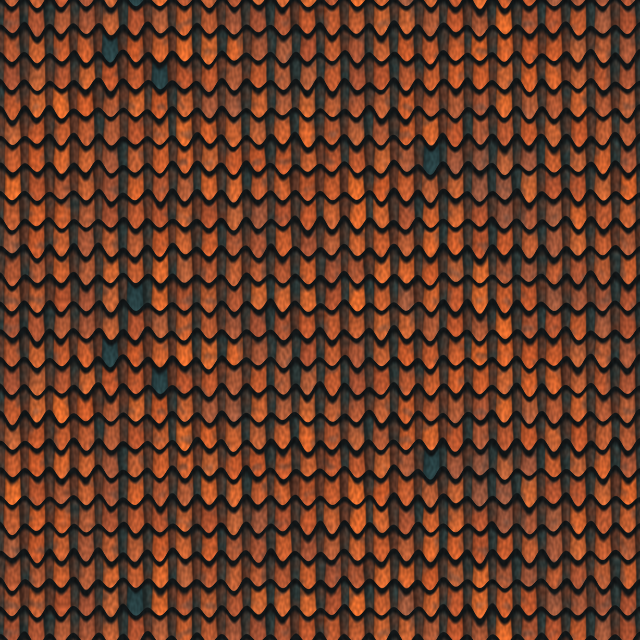
Reproduce this texture procedurally as a WebGL 1 fragment shader.

```glsl
precision highp float;
// Weathered clay roof: 26 columns of arched tiles over mossy troughs, repeating every 11 rows.
uniform vec2 u_resolution;

float hash(vec2 p) {
  return fract(sin(dot(p, vec2(127.1, 311.7))) * 43758.55);
}

// Dot product of a lattice gradient, wrapped vertically, with the offset to the point
float corner(vec2 cell, vec2 offset, float period) {
  float angle = 6.2832 * hash(vec2(cell.x, mod(cell.y, period)) + 0.37);
  return dot(vec2(cos(angle), sin(angle)), offset);
}

// Gradient noise, about -0.7 to 0.7, periodic in y
float noise(vec2 p, float period) {
  vec2 i = floor(p), f = p - i;
  vec2 u = f * f * f * (f * (f * 6.0 - 15.0) + 10.0);
  vec2 e = vec2(1.0, 0.0);
  return mix(
    mix(corner(i, f, period), corner(i + e, f - e, period), u.x),
    mix(corner(i + e.yx, f - e.yx, period), corner(i + 1.0, f - 1.0, period), u.x),
    u.y);
}

void main() {
  vec2 p = gl_FragCoord.xy / u_resolution * vec2(26.0, 23.1);

  // Wavy lips: high over the arches, low in the troughs
  float wave = -0.19 * cos(6.2832 * p.x);
  float y = p.y - 0.02 - wave * -1.0 + 0.22 * noise(p * vec2(0.9, 1.0), 11.0);
  float row = mod(floor(y), 11.0);
  float t = fract(y);

  // Each arch tile leans a little and narrows upward
  vec2 tile = vec2(floor(p.x), row);
  float x = fract(p.x) - 0.5;
  x += 0.07 * (hash(tile + 3.1) - 0.5) + 0.08 * (hash(tile + 8.4) - 0.5) * t;
  float halfWidth = mix(0.34, 0.29, t);
  float arch = 1.0 - smoothstep(halfWidth - 0.04, halfWidth + 0.04, abs(x));

  // Wear at three scales
  float patches = noise(p * vec2(0.22, 3.0 / 11.0), 3.0);
  float stain = noise(p * vec2(2.0, 2.0) + vec2(17.0, 0.0), 22.0);
  float grain = noise(p * vec2(8.0, 5.0) + vec2(41.0, 0.0), 55.0);

  // Fired clay: dull brown to vivid orange, with a few grey-green tiles
  float vivid = clamp(hash(tile) * 0.85 + 0.12 + patches * 0.8, 0.0, 1.0);
  vec3 clay = mix(vec3(0.55, 0.32, 0.23), vec3(0.83, 0.40, 0.17), vivid);
  clay = mix(clay, vec3(0.64, 0.27, 0.15), 0.6 * hash(tile + 5.7));
  clay = mix(clay, vec3(0.36, 0.27, 0.23), smoothstep(0.1, 0.6, stain) * 0.6);
  clay = mix(clay, vec3(0.15, 0.24, 0.25), step(0.98, hash(tile + 12.3)));
  float curve = (x - 0.03) / (halfWidth + 0.05);
  clay *= 0.42 + 0.7 * sqrt(max(1.0 - curve * curve, 0.0));
  clay *= 1.06 - 0.2 * t + 0.3 * grain;

  // Troughs: brown clay covered by blue-green moss, shaded beside the arches
  vec2 trough = vec2(floor(p.x + 0.5), row);
  float side = fract(p.x + 0.5) - 0.5;
  float moss = clamp(hash(trough + 21.0) - patches * 0.7 + stain * 0.7, 0.0, 1.0);
  vec3 bed = mix(vec3(0.37, 0.215, 0.155), vec3(0.17, 0.215, 0.21), moss);
  bed *= 0.6 + 0.45 * smoothstep(-0.2, 0.06, side) - 0.25 * smoothstep(0.1, 0.22, side);
  bed *= 1.0 + 0.35 * grain;

  // Deep shadow below each lip, softening downward
  vec3 color = mix(bed, clay, arch);
  float shadowStart = mix(0.66, 0.72, arch) + 0.08 * (hash(tile + 31.0) - 0.5);
  float lit = smoothstep(0.0, 0.06, t) * (1.0 - smoothstep(shadowStart, 0.9, t));
  vec3 shadow = vec3(0.065, 0.08, 0.085) * (1.0 + 0.4 * grain);
  gl_FragColor = vec4(mix(shadow, color, lit), 1.0);
}
```
